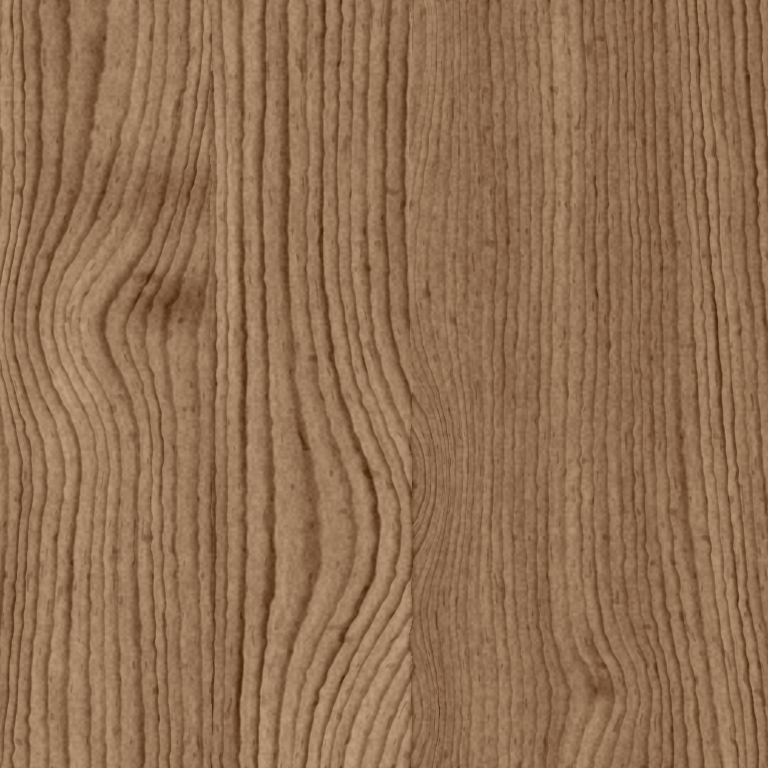
A Shadertoy shader for this texture:

```glsl
float hash(vec2 p) {
    vec3 q = fract(vec3(p.xyx) * 0.1031);
    q += dot(q, q.yzx + 33.33);
    return fract((q.x + q.y) * q.z);
}

float noise(vec2 p) {
    vec2 i = floor(p), f = fract(p);
    f = f * f * (3.0 - 2.0 * f);
    return mix(mix(hash(i), hash(i + vec2(1, 0)), f.x),
               mix(hash(i + vec2(0, 1)), hash(i + vec2(1, 1)), f.x), f.y);
}

// Soft elliptical bump, 1 at its centre
float bump(vec2 p, vec2 centre, vec2 radius) {
    vec2 d = (p - centre) / radius;
    return exp(-dot(d, d));
}

// Position across the grain, bent around the knots of each board
float grainCoord(vec2 p, float board) {
    float g = p.x;
    g -= 0.016 * (noise(vec2(p.x * 5.0 + board * 9.0, p.y * 3.0)) - 0.5);
    g -= 0.006 * (noise(vec2(p.x * 18.0, p.y * 9.0) + board * 17.0) - 0.5);
    g -= 0.0035 * (noise(p * vec2(70, 80)) - 0.5);
    if (board < 0.5) {
        g += 0.055 * bump(p, vec2(0.10, 0.58), vec2(0.11, 0.11));
        g -= 0.07 * smoothstep(0.55, 1.0, p.y) * smoothstep(0.02, 0.2, p.x);
        g -= 0.02 * bump(p, vec2(0.09, 0.40), vec2(0.08, 0.10));
    } else if (board < 1.5) {
        float side = smoothstep(0.30, 0.54, p.x);
        g -= 0.075 * side * exp(-pow((p.y - 0.31) / 0.19, 2.0));
        g += 0.05 * side * smoothstep(0.25, -0.05, p.y);
    } else {
        g -= 0.105 * bump(p, vec2(0.54, 0.38), vec2(0.055, 0.12));
        g -= 0.06 * bump(p, vec2(0.54, 0.08), vec2(0.04, 0.09));
        g -= 0.05 * bump(p, vec2(0.54, 0.96), vec2(0.06, 0.16));
        g -= 0.028 * bump(p, vec2(0.78, 0.10), vec2(0.07, 0.06));
        g += 0.09 * (p.y - 0.5) * smoothstep(0.72, 0.95, p.x);
    }
    return g;
}

void mainImage(out vec4 fragColor, in vec2 fragCoord) {
    vec2 p = fragCoord / iResolution.xy;

    // Three boards with slightly rough joints
    float rough = 0.006 * (noise(vec2(3.0, p.y * 30.0)) - 0.5);
    float joint1 = p.x - 0.275 - rough, joint2 = p.x - 0.535 - rough;
    float board = step(0.0, joint1) + step(0.0, joint2);
    float g = grainCoord(p, board);

    // Growth rings: slow darkening, then a sharp return to pale wood
    float rings = board < 0.5 ? 48.0 : board < 1.5 ? 42.0 : 60.0;
    float phase = g * rings + board * 31.0;
    phase += 0.9 * noise(vec2(phase * 0.55, board * 5.0));
    float id = floor(phase), f = fract(phase);
    float line = smoothstep(0.35, 0.84, f) * (1.0 - smoothstep(0.85, 1.0, f));
    line = 0.35 * smoothstep(0.1, 0.9, f) * (1.0 - smoothstep(0.9, 1.0, f)) + 0.75 * line * line;
    float depth = board < 0.5 ? 0.62 : board < 1.5 ? 0.84
                : mix(0.42, 0.78, smoothstep(0.80, 0.92, p.x));
    depth *= 0.55 + 0.6 * hash(vec2(id, board + 2.0));
    depth *= 0.65 + 0.6 * noise(vec2(id * 3.7, p.y * 9.0));

    // Broad pale and dark bands along the grain
    float tone = board < 0.5 ? 0.75 : board < 1.5 ? 0.80
               : mix(0.60, 0.74, smoothstep(0.80, 0.92, p.x));
    tone += 0.32 * (noise(vec2(g * 17.0 + board * 13.0, p.y * 1.3)) - 0.5);
    tone += 0.16 * (noise(vec2(g * 60.0, p.y * 3.0)) - 0.5);
    tone += 0.22 * bump(vec2(g, 0.0), vec2(0.735, 0.0), vec2(0.012, 1.0));
    tone -= line * depth;

    // Fibres, pores and fine speckle
    tone += 0.22 * (noise(vec2(g * 210.0, p.y * 14.0)) - 0.5);
    tone += 0.20 * (noise(p * vec2(250, 110)) - 0.5);
    tone += 0.26 * (noise(p * 270.0 + 40.0) - 0.5);
    tone -= 0.35 * smoothstep(0.80, 0.97, noise(vec2(g * 170.0, p.y * 60.0) + 70.0));

    // Knot stains
    float streak = 0.5 + 0.8 * noise(vec2(g * 45.0, p.y * 25.0));
    if (board < 0.5) {
        tone -= 0.65 * streak * bump(p, vec2(0.23, 0.605), vec2(0.055, 0.035));
        tone -= 0.42 * streak * bump(p, vec2(0.20, 0.745), vec2(0.11, 0.045));
        tone -= 0.6 * bump(p, vec2(0.19, 0.64), vec2(0.016, 0.007));
        tone += 0.22 * bump(p, vec2(0.08, 0.47), vec2(0.04, 0.13));
    } else if (board > 1.5) {
        vec2 q = p + vec2(0.35 * max(p.y - 0.11, 0.0), 0.0);
        tone -= 0.8 * streak * bump(q, vec2(0.787, 0.105), vec2(0.017, 0.016));
        tone -= 0.4 * streak * bump(q, vec2(0.787, 0.15), vec2(0.012, 0.045));
    }

    // Shaded joints, the second with a pale upper edge
    tone -= 0.22 * exp(-pow(joint1 / 0.004, 2.0));
    float upper = smoothstep(0.35, 0.65, p.y);
    tone += mix(-0.35, 0.18, upper) * exp(-pow(joint2 / 0.003, 2.0));

    vec3 darkWood = vec3(0.43, 0.29, 0.18), paleWood = vec3(0.695, 0.565, 0.445);
    fragColor = vec4(mix(darkWood, paleWood, clamp(tone, -0.5, 1.2)), 1.0);
}
```
